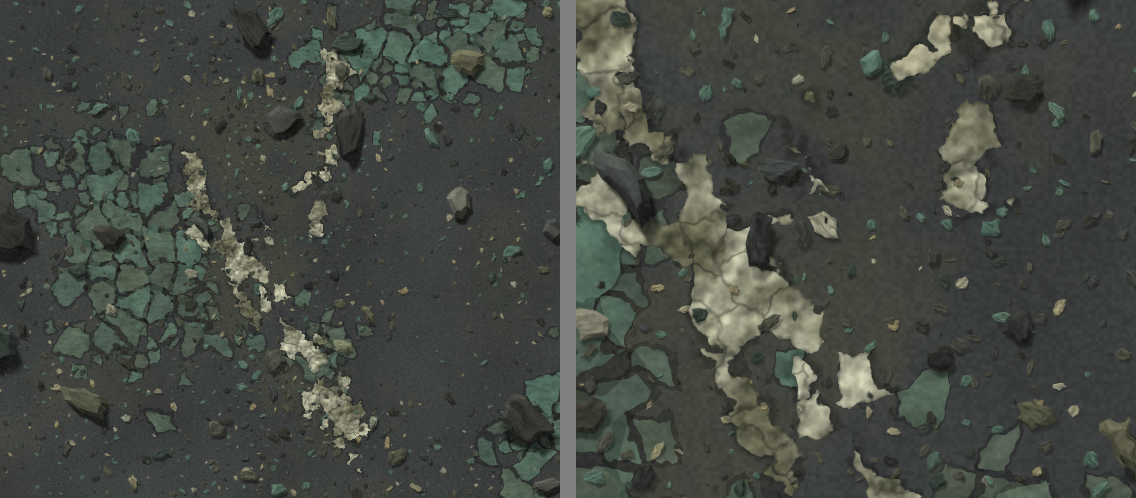
Left, the full canvas; right, a detail of the centre.
Give the GLSL for this texture, as a Shadertoy shader.

```glsl
// Dark slate ground strewn with cracked teal plates, a pale flaking crust
// and faceted stones: Voronoi plates, noise crust along line segments,
// and convex polygons on jittered grids.
const vec3 SLATE = vec3(0.235, 0.248, 0.243), SOOT = vec3(0.15, 0.152, 0.142);
const vec3 OLIVE = vec3(0.35, 0.35, 0.275), TEAL = vec3(0.335, 0.455, 0.395);
const vec3 PALE = vec3(0.66, 0.66, 0.57), OCHRE = vec3(0.6, 0.52, 0.33);
const vec2 LIGHT = vec2(-0.45, 0.89);

vec3 hash3(vec2 p) {
  vec3 q = fract(p.xyx * vec3(0.1031, 0.103, 0.0973));
  q += dot(q, q.yxz + 33.33);
  return fract((q.xxy + q.yzz) * q.zyx);
}
float noise(vec2 p) {
  vec2 i = floor(p), f = fract(p);
  f = f * f * (3.0 - 2.0 * f);
  return mix(mix(hash3(i).x, hash3(i + vec2(1, 0)).x, f.x),
             mix(hash3(i + vec2(0, 1)).x, hash3(i + vec2(1, 1)).x, f.x), f.y);
}
float fbm(vec2 p) {
  float sum = 0.0, amp = 0.53;
  for (int i = 0; i < 4; i++, amp *= 0.5) {
    sum += amp * noise(p);
    p = mat2(1.6, 1.2, -1.2, 1.6) * p + 17.3;
  }
  return sum;
}
vec2 warp(vec2 p, float amount) {
  return p + amount * (vec2(fbm(p * 1.4), fbm(p * 1.4 + 41.0)) - 0.5);
}

// Soft masks for where each material gathers
float streak(vec2 p, vec2 a, vec2 b, float width) {
  vec2 ab = b - a;
  vec2 d = (p - a - ab * clamp(dot(p - a, ab) / dot(ab, ab), 0.0, 1.0)) / width;
  return exp(-dot(d, d));
}
float spot(vec2 p, vec2 centre, float radius) {
  vec2 d = (p - centre) / radius;
  return exp(-dot(d, d));
}
float tealCover(vec2 p) {
  float c = 1.1 * streak(p, vec2(0.2, 0.62), vec2(0.32, 0.39), 0.13);
  c += streak(p, vec2(0.74, 0.87), vec2(1.0, 0.95), 0.09);
  c += spot(p, vec2(0.64, 0.31), 0.07) + spot(p, vec2(1.08, 0.12), 0.08);
  return c * (0.55 + 0.7 * noise(p * 12.0));
}
float crustCover(vec2 p, float width) {
  float c = streak(p, vec2(0.4, 0.62), vec2(0.54, 0.38), width);
  c = max(c, streak(p, vec2(0.54, 0.38), vec2(0.73, 0.08), width * 0.9));
  c = max(c, 0.72 * streak(p, vec2(0.67, 0.98), vec2(0.64, 0.55), width * 0.7));
  return max(c, 0.9 * spot(p, vec2(0.52, 0.76), width * 0.7));
}
float debris(vec2 p) {
  float bare = 1.0 - 0.8 * spot(p, vec2(0.88, 0.3), 0.17);
  return (0.1 + 0.42 * noise(p * 6.0) + 0.38 * crustCover(p, 0.22)) * bare;
}

// x: distance to the cell border, yz: cell id
vec3 voronoi(vec2 p) {
  vec2 base = floor(p), id = base, near = vec2(9);
  for (int k = 0; k < 9; k++) {
    vec2 cell = base + vec2(k % 3 - 1, k / 3 - 1), d = cell + 0.1 + 0.8 * hash3(cell).xy - p;
    if (dot(d, d) < dot(near, near)) { near = d; id = cell; }
  }
  float border = 9.0;
  for (int k = 0; k < 25; k++) {
    vec2 cell = id + vec2(k % 5 - 2, k / 5 - 2), d = cell + 0.1 + 0.8 * hash3(cell).xy - p;
    if (k != 12) border = min(border, dot(0.5 * (near + d), normalize(d - near)));
  }
  return vec3(border, id);
}
vec3 plates(vec3 ground, vec2 p, float scale, float px) {
  vec3 v = voronoi(warp(p * scale, 0.7)), h = hash3(v.yz + 71.0);
  float present = step(h.x, tealCover((v.yz + 0.5) / scale));
  float gap = 0.08 * h.y + 0.08 * noise(p * scale * 6.0);
  vec3 tint = mix(mix(OLIVE, TEAL, 0.35 + 0.65 * h.z), SLATE, 0.4 * h.y);
  tint *= 0.72 + 0.42 * fbm(p * 45.0) + 0.15 * noise(p * vec2(90, 260));
  float mask = present * smoothstep(0.0, 1.5 * px * scale, v.x - gap);
  return mix(ground * (1.0 - 0.2 * present), tint, mask * 0.93);
}
vec3 crust(vec3 ground, vec2 p, float px) {
  vec3 v = voronoi(warp(p * 32.0, 1.1));
  float body = 0.65 * fbm(p * 13.0) + 0.2 * hash3(v.yz).z + 0.15 * fbm(p * 70.0);
  body += 0.4 * crustCover(p, 0.075) - 0.83;
  vec3 tint = mix(PALE, OCHRE, spot(p, vec2(0.52, 0.76), 0.11));
  tint = mix(OLIVE * 1.1, tint, smoothstep(0.25, 0.68, fbm(p * 26.0 + 5.0)));
  tint *= 0.85 + 1.1 * (fbm(p * 55.0) - fbm(p * 55.0 - LIGHT * 0.3)) + 0.25 * noise(p * 210.0);
  tint *= mix(0.72, 1.0, smoothstep(0.0, 0.09, v.x));
  ground *= 1.0 - 0.25 * smoothstep(-0.05, 0.0, body);
  return mix(ground, tint, smoothstep(0.0, 0.012 + 2.0 * px, body));
}

// Convex polygon; x: distance, y: light on the nearest side
vec2 polygon(vec2 q, float radius, vec2 id, vec2 light) {
  vec2 side = vec2(-9, 0);
  for (int i = 0; i < 7; i++) {
    vec3 h = hash3(id + float(i) * 7.3);
    float a = 6.2832 * (float(i) + 0.7 * h.x) / 7.0;
    vec2 dir = vec2(cos(a), sin(a));
    float d = dot(q, dir) - radius * (0.65 + 0.35 * h.y);
    if (d > side.x) side = vec2(d, dot(dir, light));
  }
  return side;
}
vec3 stoneColour(vec3 h, float relief) {
  vec3 c = mix(mix(SLATE, OLIVE, h.x) * 0.95, TEAL, 0.75 * step(0.66, h.y));
  c = mix(c, SOOT, 0.6 * step(h.z, 0.25));
  return mix(c, mix(PALE, OCHRE, h.x * 0.7) * 0.9, step(0.86, h.z) * (1.0 - 0.7 * relief));
}
// relief 0: flat chips, 1: thick stones with facets and shadows
vec3 stones(vec3 col, vec2 p, float scale, float cover, float relief, float px) {
  vec2 s = p * scale + scale, base = floor(s);
  vec2 rough = 0.26 * (vec2(noise(s * 7.0), noise(s * 7.0 + 31.0)) - 0.5);
  for (int k = 0; k < 9; k++) {
    vec2 id = base + vec2(k % 3 - 1, k / 3 - 1);
    vec3 h = hash3(id + 13.0 * scale), g = hash3(id + 5.7 * scale);
    vec2 centre = id + 0.2 + 0.6 * g.xy;
    if (h.x > cover * mix(debris(centre / scale - 1.0), 0.4, 0.6 * relief)) continue;
    float r = mix(0.13, 0.42, h.y * h.y), a = 6.2832 * h.z, aa = 1.3 * px * scale;
    mat2 turn = mat2(cos(a), -sin(a), sin(a), cos(a));
    vec2 stretch = vec2(1.0, 1.0 + 1.3 * g.z), light = turn * LIGHT;
    vec2 q = turn * (s - centre + rough * r) * stretch;
    vec2 side = polygon(q, r, id, light);
    float shade = polygon(q + 0.32 * r * light * stretch, r, id, light).x / r;
    col *= 1.0 - (0.2 + 0.35 * relief) * smoothstep(0.12, -0.15, shade);
    float top = smoothstep(-0.22, -0.3, side.x / r + 0.25 * (g.x - 0.5));
    float lit = mix(side.y, 0.1 + 0.3 * g.y, top);
    vec3 tint = stoneColour(hash3(id + 91.0), relief);
    tint *= 0.57 + (0.12 + 0.33 * relief) * lit + 0.7 * fbm(q * vec2(5, 14) + id);
    col = mix(col, tint, smoothstep(aa, -aa, side.x));
  }
  return col;
}

void mainImage(out vec4 fragColor, in vec2 fragCoord) {
  float px = 1.0 / iResolution.y;
  vec2 p = fragCoord * px;
  // Mottled ground with brown stains
  vec3 col = SLATE * (0.88 + 0.24 * fbm(p * 7.0));
  float stain = smoothstep(0.45, 0.7, fbm(p * 9.0 + 20.0)) * debris(p);
  col = mix(col, OLIVE * 0.85, stain * (0.4 + 0.6 * noise(p * 80.0)));
  // Layers from the flattest to the thickest
  col = stones(col, p, 62.0, 0.75, 0.0, px);
  col = stones(col, p, 30.0, 0.95, 0.1, px);
  col = plates(plates(col, p, 34.0, px), p, 17.0, px);
  col = crust(col, p, px);
  col = stones(col, p, 45.0, 0.6, 0.2, px);
  col = stones(col, p, 17.0, 0.75, 0.5, px);
  col = stones(col, p, 5.5, 0.85, 1.0, px);
  // Sandy grain
  col += 0.045 * (noise(p * 380.0) - 0.5);
  fragColor = vec4(clamp(col, 0.0, 1.0), 1.0);
}
```
